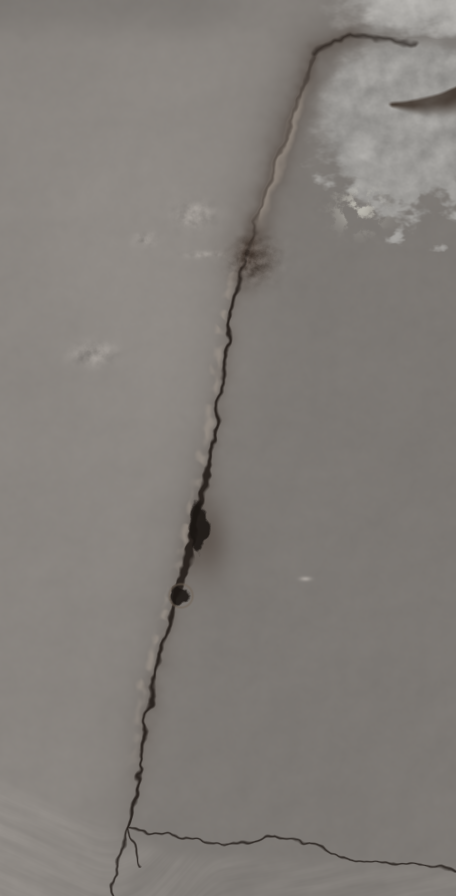
Reproduce this texture procedurally as a WebGL 1 fragment shader.

```glsl
precision highp float;
// Weathered grey plaster split by a long crack, with a glossy wet patch at the upper right.
uniform vec2 u_resolution;

vec2 gradientAt(vec2 cell) {
  vec3 h = fract(cell.xyx * vec3(0.1031, 0.103, 0.0973));
  h += dot(h, h.yzx + 33.33);
  return fract((h.xx + h.yz) * h.zy) * 2.0 - 1.0;
}

float noise(vec2 p) {
  vec2 i = floor(p), f = fract(p), e = vec2(0, 1);
  vec2 u = f * f * (3.0 - 2.0 * f);
  float low = mix(dot(gradientAt(i), f), dot(gradientAt(i + e.yx), f - e.yx), u.x);
  float high = mix(dot(gradientAt(i + e), f - e), dot(gradientAt(i + 1.0), f - 1.0), u.x);
  return mix(low, high, u.y);
}

float fbm(vec2 p) {
  float sum = 0.0, gain = 0.6;
  for (int i = 0; i < 4; i++) {
    sum += gain * noise(p);
    p = mat2(1.6, 1.2, -1.2, 1.6) * p + 3.7;
    gain *= 0.5;
  }
  return sum;
}

// Noise surface lit from the upper left
float relief(vec2 p) {
  vec2 light = vec2(-0.16, 0.2);
  return fbm(p - light) - fbm(p + light);
}

float segment(vec2 p, vec2 a, vec2 b) {
  vec2 ab = b - a;
  return length(p - a - ab * clamp(dot(p - a, ab) / dot(ab, ab), 0.0, 1.0));
}

float bend(vec2 p, vec2 a, vec2 b, vec2 c) {
  return min(segment(p, a, b), segment(p, b, c));
}

float spot(vec2 p, float x, float y, float rx, float ry) {
  vec2 q = (p - vec2(x, y)) / vec2(rx, ry);
  return exp(-dot(q, q));
}

float stroke(float d, float halfWidth, float blur) {
  return 1.0 - smoothstep(halfWidth - blur, halfWidth + blur, d);
}

float mainCrack(vec2 p) {
  vec2 top = vec2(0.289, 0.759), mid = vec2(0.25, 0.583), low = vec2(0.202, 0.349), foot = vec2(0.153, 0.125);
  float d = bend(p, vec2(0.391, 0.961), vec2(0.351, 0.941), top);
  d = min(d, bend(p, top, vec2(0.258, 0.655), mid));
  d = min(d, bend(p, mid, vec2(0.228, 0.453), low));
  d = min(d, bend(p, low, vec2(0.169, 0.232), foot));
  return min(d, segment(p, foot, vec2(0.143, 0.073)));
}

float sideCracks(vec2 p) {
  vec2 fork = vec2(0.143, 0.075), dip = vec2(0.247, 0.056), fall = vec2(0.345, 0.06);
  float d = bend(p, fork, vec2(0.195, 0.068), dip);
  d = min(d, bend(p, dip, vec2(0.306, 0.066), fall));
  d = min(d, bend(p, fall, vec2(0.391, 0.04), vec2(0.52, 0.028)));
  d = min(d, bend(p, fork, vec2(0.13, 0.036), vec2(0.125, -0.01)));
  return min(d, segment(p, fork, vec2(0.156, 0.036)));
}

// Ragged lobe below the top branch, and a strip above it
float glossMask(vec2 p, float rough) {
  float lobe = 1.0 - length((p - vec2(0.455, 0.862)) / vec2(0.108, 0.112));
  float ragged = mix(1.3, 0.25, smoothstep(0.76, 0.87, p.y));
  float body = smoothstep(-0.04, 0.22, lobe + rough * ragged) * (1.0 - smoothstep(0.94, 0.965, p.y));
  float strip = smoothstep(0.955, 0.975, p.y + 0.03 * rough) * smoothstep(0.36, 0.42, p.x + 0.06 * rough);
  return max(body, strip);
}

void main() {
  vec2 p = gl_FragCoord.xy / u_resolution.y;
  float px = 0.8 / u_resolution.y;
  float grain = fbm(p * 90.0), rough = fbm(p * vec2(28, 42));
  vec2 jag = 0.008 * vec2(noise(p * 48.0), noise(p * 48.0 + 17.0));
  jag += 0.003 * vec2(noise(p * 130.0 + 5.0), noise(p * 130.0 + 29.0));
  vec2 q = p + jag;
  float upper = smoothstep(0.66, 0.74, p.y);

  // Plaster, paler left of the crack
  float shade = mix(0.522, 0.472, smoothstep(0.036, 0.186, p.x - 0.237 * p.y));
  shade += 0.02 * fbm(p * vec2(7, 11)) + 0.012 * grain + 0.012 * relief(p * 28.0);
  shade -= 0.05 * smoothstep(0.94, 1.0, p.y) * (1.0 - smoothstep(0.2, 0.36, p.x));
  shade += 0.025 * spot(p, 0.14, 0.72, 0.12, 0.22);

  // Streaked ledge along the bottom
  float ledge = stroke(p.y, max(0.125 - 0.42 * p.x, 0.055 - 0.05 * p.x), 0.012);
  float slope = mix(0.45, -0.2, smoothstep(0.1, 0.25, p.x));
  shade += ledge * (0.022 + 0.07 * fbm(vec2(p.x * 9.0, (p.y + slope * p.x) * 75.0)));

  // Raised chips and pale specks
  float chips = spot(p, 0.217, 0.76, 0.022, 0.014) + spot(p, 0.163, 0.733, 0.012, 0.007);
  chips += spot(p, 0.104, 0.605, 0.022, 0.012) + spot(p, 0.235, 0.716, 0.025, 0.004);
  shade += chips * (0.035 + 0.26 * relief(p * 55.0));
  shade += 0.16 * spot(p, 0.341, 0.354, 0.006, 0.0025);
  vec3 color = shade * vec3(1.025, 0.99, 0.955);

  // Wet gloss and bright flecks
  float shine = 0.61 + 0.12 * rough + 0.09 * smoothstep(0.95, 1.0, p.y) + 0.12 * relief(p * 42.0);
  color = mix(color, shine * vec3(1.01, 1, 0.98), glossMask(p, rough) * 0.9);
  float flecks = spot(p, 0.401, 0.768, 0.025, 0.022) * smoothstep(-0.05, 0.2, fbm(p * 70.0 + 4.0));
  color = mix(color, vec3(0.78, 0.77, 0.73), flecks * 0.8);

  // Dark fold opening toward the right edge
  float opening = clamp((p.x - 0.432) / 0.078, 0.0, 1.0);
  float depth = 0.886 + 0.018 * opening * opening + 0.15 * jag.y - p.y;
  float fold = smoothstep(-0.002, 0.003, depth) * smoothstep(0.0, 0.08, opening);
  fold *= 1.0 - smoothstep(0.3, 1.0, depth / (0.005 + 0.034 * opening));
  color = mix(color, vec3(0.25, 0.21, 0.18), fold * (0.85 + 0.4 * rough));

  // Brown stains
  float crack = mainCrack(q);
  float stain = exp(-crack / mix(0.009, 0.013, upper)) * mix(0.32, 0.62, upper) * smoothstep(0.03, 0.2, p.y);
  stain += spot(q, 0.282, 0.708, 0.022, 0.026) * (0.52 + 0.65 * rough);
  stain += 0.5 * spot(p, 0.232, 0.397, 0.022, 0.042);
  color = mix(color, vec3(0.28, 0.235, 0.205), clamp(stain, 0.0, 0.85));

  // Pale broken lip, and a ridge inside the upper stretch
  float lip = stroke(mainCrack(q + vec2(0.009, 0)), 0.004, 0.004) * (1.0 - upper);
  lip *= smoothstep(-0.12, 0.22, noise(p * 75.0)) * smoothstep(0.1, 0.25, p.y);
  float ridge = stroke(mainCrack(q - vec2(0.003, 0)), 0.004, 0.004);
  ridge *= smoothstep(0.735, 0.77, p.y) * (1.0 - smoothstep(0.87, 0.92, p.y));
  color = mix(color, vec3(0.63, 0.59, 0.55), lip * 0.55 + ridge * 0.6);

  // Open cracks
  float width = 0.0017 + 0.0012 * noise(vec2(p.y * 45.0, 2.3)) + 0.0025 * spot(p, 0.215, 0.39, 0.1, 0.055);
  float gap = stroke(crack, width, px + 0.0007) * mix(0.88, 0.3, upper);
  gap = max(gap, 0.8 * stroke(sideCracks(q), 0.0012 + 0.0007 * rough, px + 0.0005));
  float rim = bend(q, vec2(0.351, 0.941), vec2(0.391, 0.961), vec2(0.465, 0.952));
  gap = max(gap, 0.6 * stroke(rim, 0.0025, 0.003));
  color = mix(color, vec3(0.13, 0.105, 0.09), gap);

  // Pits and a crumbled knot
  float pit = max(spot(q, 0.222, 0.412, 0.011, 0.034), spot(q, 0.201, 0.335, 0.012, 0.014));
  color = mix(color, vec3(0.1, 0.082, 0.07), 0.88 * smoothstep(0.38, 0.63, pit + 0.4 * grain));
  float ring = stroke(abs(length(p - vec2(0.202, 0.335)) - 0.013), 0.0012, 0.0015);
  color = mix(color, vec3(0.43, 0.38, 0.33), ring * 0.55);
  color += 0.28 * relief(p * 80.0) * spot(p, 0.283, 0.71, 0.025, 0.022);
  gl_FragColor = vec4(clamp(color, 0.0, 1.0), 1);
}
```
